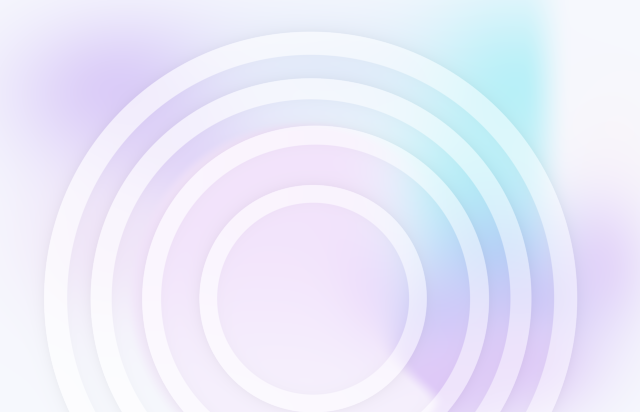
Write a Shadertoy shader that draws this background.

```glsl
const vec3 PAPER = vec3(0.965, 0.972, 0.992);
const vec3 VIOLET = vec3(0.85, 0.785, 0.97);
const vec3 ICE = vec3(0.87, 0.91, 0.98);
const vec3 CYAN = vec3(0.71, 0.94, 0.97);
const vec3 SKY = vec3(0.67, 0.83, 0.97);
const vec3 PERIWINKLE = vec3(0.76, 0.76, 0.97);
const vec3 ORCHID = vec3(0.87, 0.78, 0.97);
const vec3 BLUSH = vec3(0.94, 0.885, 0.97);
const vec3 CREAM = vec3(0.98, 0.957, 0.972);

// Each ring: centre x, centre y, outer radius, inner radius
const vec4 RINGS[4] = vec4[4](
    vec4(0.754, 0.276, 0.647, 0.591),
    vec4(0.755, 0.275, 0.535, 0.484),
    vec4(0.766, 0.274, 0.421, 0.375),
    vec4(0.760, 0.275, 0.276, 0.233));

float glow(vec2 p, vec2 center, vec2 size) {
    vec2 q = (p - center) / size;
    return exp(-dot(q, q));
}

vec3 addGlow(vec3 color, vec3 tint, vec2 p, vec2 center, vec2 size, float strength) {
    return mix(color, tint, strength * glow(p, center, size));
}

// Blurred colour field behind the rings
vec3 backdrop(vec2 p) {
    vec3 color = PAPER;
    color = addGlow(color, VIOLET, p, vec2(0.30, 0.78), vec2(0.27, 0.18), 0.95);
    color = addGlow(color, VIOLET, p, vec2(0.42, 0.61), vec2(0.25, 0.18), 0.65);
    color = addGlow(color, ICE, p, vec2(0.80, 0.82), vec2(0.33, 0.16), 0.75);

    // Cyan column with a firmer right border
    float border = 1.0 - smoothstep(1.27, 1.39, p.x);
    color = addGlow(color, CYAN, p, vec2(1.26, 0.78), vec2(0.23, 0.23), 0.95 * border);
    color = addGlow(color, CYAN, p, vec2(1.16, 0.54), vec2(0.20, 0.19), 0.9 * border);

    // Cool to violet sweep at the lower right
    color = addGlow(color, SKY, p, vec2(1.21, 0.385), vec2(0.17, 0.14), 0.8);
    color = addGlow(color, PERIWINKLE, p, vec2(1.29, 0.27), vec2(0.15, 0.12), 0.75);
    color = addGlow(color, PERIWINKLE, p, vec2(1.08, 0.22), vec2(0.18, 0.16), 0.75);
    color = addGlow(color, ORCHID, p, vec2(1.05, 0.07), vec2(0.20, 0.14), 0.9);
    color = addGlow(color, ORCHID, p, vec2(1.27, 0.12), vec2(0.18, 0.13), 0.8);

    // Warm side glows
    color = addGlow(color, CREAM, p, vec2(1.49, 0.62), vec2(0.13, 0.18), 0.6);
    color = addGlow(color, ORCHID, p, vec2(1.46, 0.36), vec2(0.12, 0.17), 0.65);
    return addGlow(color, BLUSH, p, vec2(0.27, 0.41), vec2(0.22, 0.19), 0.75);
}

// Pale pink disc that dissolves towards a curved right border
vec3 addInnerDisc(vec3 color, vec2 p) {
    float disc = 1.0 - smoothstep(-0.02, 0.012, length(p - vec2(0.738, 0.278)) - 0.422);
    float edge = 0.94 + 0.13 * exp(-p.y * p.y / 0.01);
    float blur = mix(0.03, 0.15, smoothstep(0.08, 0.48, p.y));
    float mask = disc * (1.0 - smoothstep(edge - blur, edge + blur, p.x));
    vec3 pink = mix(vec3(0.962, 0.94, 0.99), vec3(0.95, 0.893, 0.985), smoothstep(0.0, 0.48, p.y));
    pink = addGlow(pink, vec3(0.90, 0.82, 0.98), p, vec2(0.98, 0.32), vec2(0.13, 0.15), 0.75);
    return mix(color, pink, mask);
}

// Translucent white band with a faint shadow on both sides
vec3 addRing(vec3 color, vec2 p, vec4 ring, float pixel) {
    float radius = length(p - ring.xy);
    float dist = max(radius - ring.z, ring.w - radius);
    float band = 1.0 - smoothstep(-pixel, pixel, dist);
    float side = mix(0.4, 1.0, step(ring.z, radius));
    float shadow = 0.035 * side * exp(-max(dist, 0.0) / 0.014);
    color *= 1.0 - shadow * (1.0 - band);
    float opacity = mix(0.62, 0.46, smoothstep(0.4, 1.3, p.x));
    return mix(color, vec3(1.0), opacity * band);
}

void mainImage(out vec4 fragColor, in vec2 fragCoord) {
    vec2 p = fragCoord / iResolution.y;
    float pixel = 0.75 / iResolution.y;
    vec3 color = addInnerDisc(backdrop(p), p);
    for (int i = 0; i < 4; i++) {
        color = addRing(color, p, RINGS[i], pixel);
    }
    fragColor = vec4(color, 1.0);
}
```
